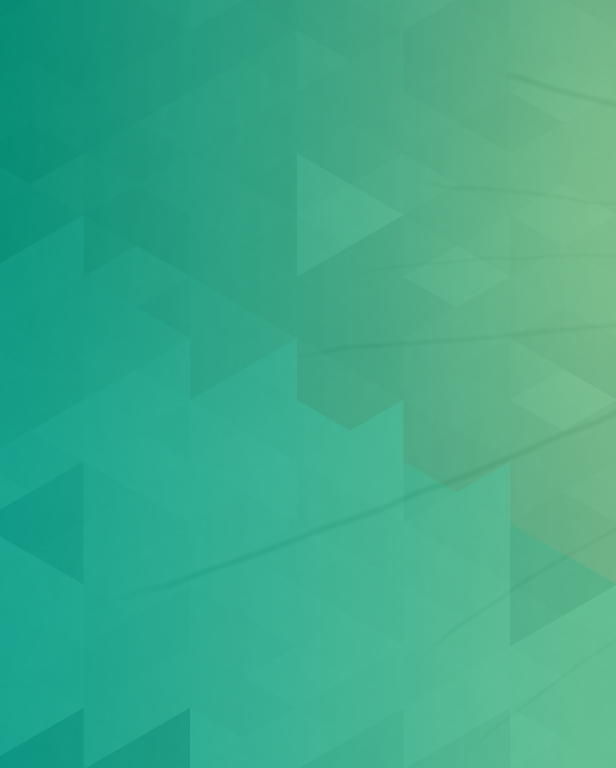
This background is drawn by a WebGL 2 fragment shader. Its source:

```glsl
#version 300 es
precision highp float;
// Teal to soft green backdrop with faceted, translucent triangles.
// A skewed triangular lattice (column, rise) carries a stepped dark-to-light
// border, a few placed facets and hashed tints; faint veins cross on top.
uniform vec2 u_resolution;
out vec4 fragColor;

float hash(vec3 p) {
    p = fract(p * vec3(0.1031, 0.1030, 0.0973));
    p += dot(p, p.yzx + 33.33);
    return fract((p.x + p.y) * p.z);
}

float noise(vec2 p) {
    vec2 i = floor(p), f = fract(p);
    f = f * f * (3.0 - 2.0 * f);
    return mix(mix(hash(vec3(i, 1.0)), hash(vec3(i + vec2(1, 0), 1.0)), f.x),
               mix(hash(vec3(i + vec2(0, 1), 1.0)), hash(vec3(i + 1.0, 1.0)), f.x), f.y);
}

// Triangle with a vertical base centred on 'base'; side is +1 (right) or -1 (left)
float triangle(vec2 g, vec2 base, float side) {
    float f = (g.x - base.x) * side;
    return step(0.0, f) * step(f + abs(g.y - base.y), 1.0);
}

float diamond(vec2 g, vec2 centre) {
    vec2 d = abs(g - centre);
    return step(d.x + d.y, 0.5);
}

// Height of the border between dark and light facets, column by column
float border(float x) {
    float start[6] = float[6](-1.0, 1.0, 3.0, 3.0, 4.0, 5.0);
    int i = clamp(int(floor(x)) + 1, 0, 5);
    float f = fract(x);
    float slope = i == 2 ? -f : (i == 3 || i == 4) ? min(f, 1.0 - f) : f;
    return start[i] + slope;
}

// Thin bowed stroke from a to b, tapering at its ends
float vein(vec2 p, vec2 a, vec2 b, float bow, float width) {
    float t = (p.x - a.x) / (b.x - a.x);
    float wobble = 0.006 * (noise(p * 22.0) - 0.5);
    float d = p.y - mix(a.y, b.y, t) - bow * 4.0 * t * (1.0 - t) + wobble;
    return smoothstep(width, 0.0, abs(d)) * smoothstep(0.0, 0.2, t) * step(t, 1.0);
}

vec3 darkTone(vec2 p) {
    float x = p.x / 0.8;
    vec3 col = mix(vec3(0.02, 0.55, 0.46), vec3(0.15, 0.61, 0.50), smoothstep(-0.1, 0.4, x));
    col = mix(col, vec3(0.29, 0.65, 0.51), smoothstep(0.25, 0.75, x));
    col = mix(col, vec3(0.42, 0.69, 0.52), smoothstep(0.6, 1.05, x));
    float glow = exp(-dot(p - vec2(0.84, 0.73), p - vec2(0.84, 0.73)) * 14.0);
    return col + vec3(0.06, 0.05, 0.02) * glow;
}

vec3 lightTone(vec2 p) {
    float x = p.x / 0.8;
    vec3 col = mix(vec3(0.09, 0.64, 0.56), vec3(0.24, 0.70, 0.58), smoothstep(-0.1, 0.6, x));
    return mix(col, vec3(0.40, 0.75, 0.58), smoothstep(0.4, 1.05, x));
}

vec3 scene(vec2 p) {
    // Lattice coordinates: x counts columns, y counts half edges downward
    vec2 g = vec2((p.x - 0.1087) / 0.1389, (0.720 - p.y) / 0.0802);
    float down = g.y - g.x, up = g.y + g.x;
    float below = step(border(g.x), g.y);

    // Stepped border, with half-lit facets near its left part
    float lit = below * mix(0.62, 1.0, smoothstep(0.72, 0.35, p.y));
    if (g.x < 0.0 && up < 0.0) lit *= 0.4;
    if (g.x < 1.0 && up < 3.0) lit *= 0.8;
    float band = step(max(g.x, 1.0 - g.x), g.y) * step(0.0, g.x) * step(g.x, 2.0);
    lit = max(lit, 0.28 * band);
    vec3 col = mix(darkTone(p), lightTone(p), lit);

    // Placed facets, brighter then darker
    float shade = 0.036 * triangle(g, vec2(2.0, 0.0), 1.0);
    shade += 0.020 * (diamond(g, vec2(3.5, 1.0)) + diamond(g, vec2(4.5, 3.0)));
    shade += 0.014 * (diamond(g, vec2(3.0, -0.5)) + diamond(g, vec2(4.5, -2.0)));
    shade += 0.012 * step(abs(g.x - 2.0) - 3.0, g.y) * (1.0 - below);
    shade += 0.014 * step(g.y + abs(g.x - 1.0), -3.0);
    shade += 0.012 * step(g.y + abs(g.x - 3.0), -3.0);
    shade -= 0.035 * triangle(g, vec2(0.0, 5.0), -1.0);
    shade -= 0.042 * triangle(g, vec2(4.0, 6.0), 1.0);
    shade -= 0.015 * step(3.0, g.x) * step(g.x, 4.0) * step(down, 2.0) * below;
    if (g.x < 1.0) shade -= 0.055 * step(8.0 + step(0.0, g.x), up);
    if (g.x > 2.0 && g.x < 4.0) shade -= 0.018 * step(9.0 + floor(g.x), up);

    // Hashed tint of the small cells and of the wider columns
    shade += 0.012 * (hash(vec3(floor(g.x), floor(down), floor(up)) + 40.0) - 0.5);
    shade += 0.010 * (hash(vec3(floor(g.x), floor(down * 0.5), 7.0) + 20.0) - 0.5);
    col += shade * vec3(0.9, 1.0, 0.9);

    // Faint veins, then a soft paper-like grain
    float veins = vein(p, vec2(0.64, 0.908), vec2(0.82, 0.860), -0.003, 0.008);
    veins += 0.6 * vein(p, vec2(0.53, 0.763), vec2(0.82, 0.732), 0.002, 0.005);
    veins += 0.5 * vein(p, vec2(0.44, 0.640), vec2(0.82, 0.665), 0.010, 0.004);
    veins += 0.7 * vein(p, vec2(0.36, 0.535), vec2(0.82, 0.575), 0.004, 0.006);
    veins += vein(p, vec2(0.12, 0.208), vec2(0.82, 0.472), -0.012, 0.008);
    veins += 0.7 * vein(p, vec2(0.53, 0.130), vec2(0.82, 0.320), 0.012, 0.006);
    veins += 0.5 * vein(p, vec2(0.60, 0.010), vec2(0.82, 0.180), 0.008, 0.005);
    col -= 0.032 * veins;
    float grain = noise(p * vec2(70.0, 30.0)) + noise(p * 150.0) - 1.0;
    return col + 0.005 * grain;
}

void main() {
    // Four samples per pixel smooth every edge
    vec3 col = vec3(0.0);
    for (int i = 0; i < 4; i++) {
        vec2 offset = vec2(i & 1, i >> 1) * 0.5 - 0.25;
        col += scene((gl_FragCoord.xy + offset) / u_resolution.y);
    }
    fragColor = vec4(col * 0.25, 1.0);
}
```
